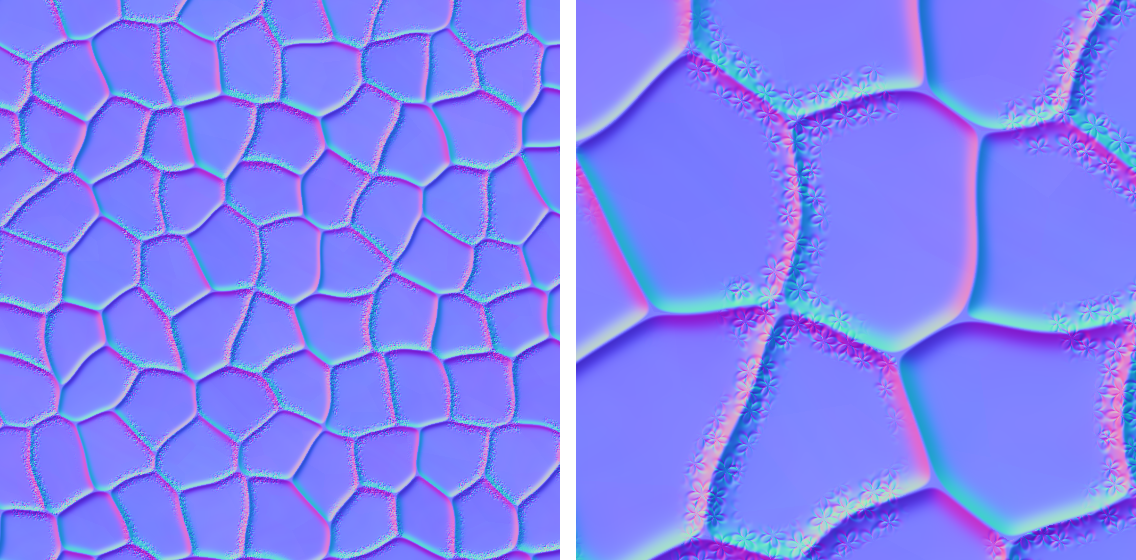
Left, the full canvas; right, a detail of the centre.
Write a WebGL 2 fragment shader that draws this texture map.

```glsl
#version 300 es
precision highp float;

// Tangent-space normal map of cobbled plates parted by narrow grooves.
// Rounded Voronoi borders give the groove slopes; small flower-shaped
// embossing roughens some rims, and faint facets tilt the plates.

uniform vec2 u_resolution;
out vec4 outColor;

const float CELLS = 8.5;          // plates across the canvas
const float JITTER = 0.68;        // irregularity of plate centres
const float ROUNDING = 38.0;      // higher gives sharper plate corners
const float GROOVE_SLOPE = 1.25;
const float GROOVE_WIDTH = 0.062; // in plate units
const float RIM_SLOPE = 0.13;     // soft shoulder beyond the groove
const float RIM_WIDTH = 0.13;
const float PLATE_TILT = 0.10;
const float FACET_TILT = 0.035;
const float FLOWERS = 8.0;        // flowers per plate unit
const float FLOWER_RELIEF = 0.055;
const float TAU = 6.2831853;

vec2 hash2(vec2 p) {
    vec3 q = fract(p.xyx * vec3(0.1031, 0.1030, 0.0973));
    q += dot(q, q.yzx + 33.33);
    return fract((q.xx + q.yz) * q.zy);
}

// Plate centre on a staggered, jittered lattice
vec2 site(vec2 id) {
    vec2 stagger = vec2(0.5 * mod(id.y, 2.0), 0.0);
    return id + stagger + 0.5 + JITTER * (hash2(id + 57.0) - 0.5);
}

vec2 nearestId(vec2 p) {
    vec2 base = floor(p), best = base;
    float bestDist = 1e5;
    for (int j = -2; j <= 2; j++)
    for (int i = -2; i <= 2; i++) {
        vec2 id = base + vec2(i, j);
        vec2 r = site(id) - p;
        float dist = dot(r, r);
        if (dist < bestDist) { bestDist = dist; best = id; }
    }
    return best;
}

// xy: blended direction to the border, z: rounded distance to it
vec3 border(vec2 p, vec2 id) {
    vec2 own = site(id) - p, dir = vec2(0.0);
    float total = 0.0;
    for (int j = -2; j <= 2; j++)
    for (int i = -2; i <= 2; i++) {
        if (i == 0 && j == 0) continue;
        vec2 other = site(id + vec2(i, j)) - p;
        vec2 n = normalize(other - own);
        float w = exp(-ROUNDING * dot(0.5 * (own + other), n));
        dir += w * n;
        total += w;
    }
    return vec3(dir / total, -log(total) / ROUNDING);
}

// Layered sines that bend the borders and spread the rough patches
vec2 waves(vec2 p) {
    return sin(p.yx * 2.3 + vec2(0.4, 1.9))
         + 0.5 * sin(p.yx * 5.1 + p * 1.7 + vec2(2.6, 0.8));
}

// Embossed outlines of five-petalled flowers
float flowerHeight(vec2 p) {
    vec2 base = floor(p);
    float height = 0.0;
    for (int j = -1; j <= 1; j++)
    for (int i = -1; i <= 1; i++) {
        vec2 id = base + vec2(i, j);
        vec2 rnd = hash2(id + 211.0);
        vec2 r = p - id - 0.2 - 0.6 * rnd;
        float angle = atan(r.y, r.x + 1e-5) + TAU * rnd.y;
        float petal = (0.40 + 0.2 * rnd.x) * (0.35 + 0.65 * abs(cos(2.5 * angle)));
        float offset = (length(r) - petal) / 0.13;
        height += exp(-offset * offset);
    }
    return height;
}

vec2 flowerSlope(vec2 p) {
    const float STEP = 0.06;
    vec2 q = p * FLOWERS;
    float h = flowerHeight(q);
    vec2 rise = vec2(flowerHeight(q + vec2(STEP, 0.0)),
                     flowerHeight(q + vec2(0.0, STEP))) - h;
    return -rise / STEP * FLOWER_RELIEF;
}

void main() {
    vec2 uv = gl_FragCoord.xy / min(u_resolution.x, u_resolution.y);
    vec2 p = uv * CELLS + 20.0;
    vec2 warped = p + 0.045 * waves(p * 1.3);
    vec2 id = nearestId(warped);
    vec3 edge = border(warped, id);
    float d = max(edge.z, 0.0);

    // Groove wall, soft shoulder and a smoothed flat floor
    float width = GROOVE_WIDTH * (1.0 + 0.22 * waves(p * 0.9 + 4.0).x);
    float wall = GROOVE_SLOPE * exp(-d * d / (width * width));
    float shoulder = RIM_SLOPE * exp(-d / RIM_WIDTH);
    float pixel = CELLS / min(u_resolution.x, u_resolution.y);
    float bank = smoothstep(-0.5 * pixel, 0.012 + pixel, edge.z);
    vec2 slope = edge.xy * (wall + shoulder) * bank;

    // Plate tilt, broad facets and faint wrinkles
    vec2 facet = nearestId(p * vec2(1.5, 2.1) + 0.4 * p.yx + 70.0);
    slope += PLATE_TILT * (hash2(id + 9.0) - 0.5);
    slope += FACET_TILT * (hash2(facet) - 0.5);
    slope += 0.008 * waves(p * 4.0 + 2.0 * waves(p));

    // Flowers gathered in patches along the rims
    float patchiness = waves(p * 1.6 + 8.0).y + 1.4 * hash2(id + 3.0).x - 0.4;
    float rough = smoothstep(-0.2, 0.5, patchiness) * smoothstep(0.17, 0.07, d);
    if (rough > 0.0) slope += rough * flowerSlope(p);

    // Encode with the green axis pointing down
    vec3 normal = normalize(vec3(slope.x, -slope.y, 1.0));
    outColor = vec4(0.5 + 0.5 * normal, 1.0);
}
```
